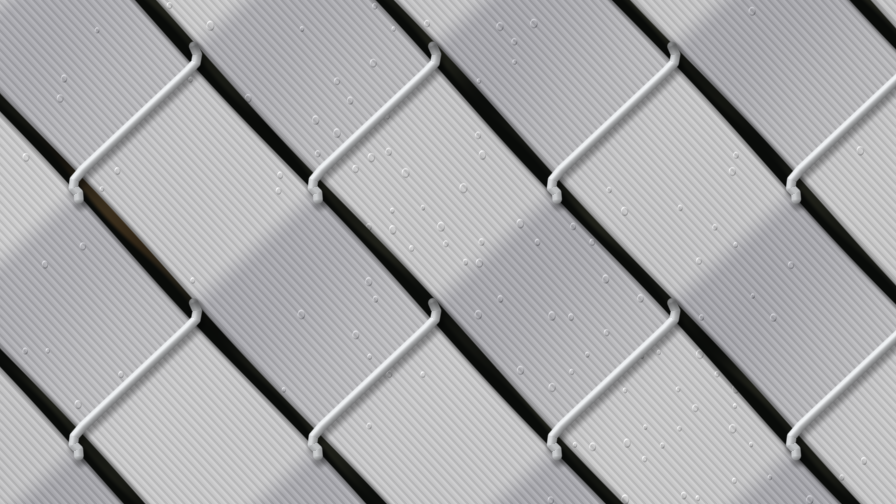
Write a Shadertoy shader that draws this pattern.

```glsl
// Grey ribbed privacy slats held diagonally by bent fence wire over a dark gap.
// A rectangular lattice places one wire per cell; the slats are bands along its
// diagonal, shaded by position between wires, with sparse hashed water beads.
#define CELL vec2(0.4745, 0.509)     // lattice period, in canvas heights
#define ORIGIN vec2(0.1505, 0.370)   // first lower hook, measured from the top left
#define PITCH 0.347                  // slat spacing across the band
#define GAP 0.041                    // half gap, as a share of the pitch
#define RIBS 27.0
#define RIB_DEPTH 0.075
#define WIRE_RADIUS 0.0095
#define BEAD_GRID 0.036
#define LIGHT_GREY vec3(0.785, 0.785, 0.787)
#define SHADE_GREY vec3(0.672, 0.672, 0.690)
#define GAP_BLACK vec3(0.035, 0.042, 0.036)
#define GAP_OLIVE vec3(0.125, 0.130, 0.100)

float hash(vec2 p) {
    p = fract(p * vec2(0.1031, 0.1137));
    p += dot(p, p.yx + 33.33);
    return fract((p.x + p.y) * p.x * 97.0);
}

// Offset from the nearest point of a segment
vec2 segmentOffset(vec2 p, vec2 a, vec2 b) {
    vec2 ab = b - a;
    return p - a - ab * clamp(dot(p - a, ab) / dot(ab, ab), 0.0, 1.0);
}

// Offset from the wire: a straight run with a curled hook at either end
vec2 wireOffset(vec2 p) {
    vec2 path[9] = vec2[9](
        vec2(0.006, 0.025), vec2(0.005, 0.013), vec2(-0.005, 0.003),
        vec2(-0.003, -0.013), vec2(0.014, -0.033), vec2(0.222, -0.228),
        vec2(0.238, -0.245), vec2(0.241, -0.262), vec2(0.234, -0.278));
    vec2 nearest = vec2(9.0);
    for (int i = 0; i < 8; i++) {
        vec2 o = segmentOffset(p, path[i], path[i + 1]);
        if (dot(o, o) < dot(nearest, nearest)) nearest = o;
    }
    return nearest;
}

// Relief of scattered beads: lit on one rim, dark on the other
float beads(vec2 p, float density) {
    vec2 id = floor(p / BEAD_GRID);
    float present = step(hash(id + 7.0), density);
    vec2 centre = 0.3 + 0.4 * vec2(hash(id + 19.0), hash(id + 41.0));
    vec2 o = (p / BEAD_GRID - id - centre) * BEAD_GRID;
    float radius = mix(0.003, 0.007, hash(id + 63.0));
    float dist = length(o * vec2(1.0, 0.8));
    float rim = 1.0 - smoothstep(0.0, 0.0025, abs(dist - radius));
    return present * rim * dot(o / radius, vec2(-0.6, -0.8));
}

// Dark background with olive and brown patches
vec3 gapColour(vec2 p, float across, float along, float line) {
    float patches = 0.5 + 0.3 * sin(along * 4.1 + line * 2.3)
                  + 0.2 * sin(along * 9.7 - line);
    float strip = smoothstep(-0.012, 0.022, across + 0.012 * sin(along * 6.28));
    vec3 col = mix(GAP_BLACK, GAP_OLIVE, strip * patches);
    float brown = exp(-40.0 * dot(p - vec2(0.23, 0.45), p - vec2(0.23, 0.45)));
    return col + vec3(0.12, 0.065, 0.02) * brown * strip;
}

vec3 slatColour(vec2 p, float across, float along, float edge) {
    float slat = floor(across);
    float f = across - slat;
    float t = fract((along - slat) * 0.5);   // 0 at one wire, 1 at the next

    // Broad bend: bright after each wire, darker beyond the fold
    float shade = smoothstep(0.455, 0.535, t - 0.04 * (f - 0.5));
    shade *= 1.0 - 0.55 * smoothstep(0.6, 1.0, t);
    shade += 0.55 * exp(-t * 24.0) * mix(0.4, 1.0, f);
    shade += 0.12 + 0.12 * sin(p.x * 5.0 + slat * 2.1) * sin(p.y * 4.0 + slat);
    vec3 col = mix(LIGHT_GREY, SHADE_GREY, clamp(shade, 0.0, 1.2));
    col *= 1.0 + 0.025 * (hash(vec2(slat + 20.0, 3.0)) - 0.5);

    // Fine ribs: a dark groove beside a soft lit ridge
    float rib = across * RIBS;
    float phase = fract(rib);
    float soft = max(fwidth(rib), 0.12);
    float groove = 1.0 - smoothstep(0.06, 0.06 + soft, abs(phase - 0.5));
    col += RIB_DEPTH * (0.3 * sin(6.2832 * phase) - groove + 0.25);

    // Beads gather on the middle slats; rounded slat edges fall into shade
    float density = 0.16 * exp(-1.3 * abs(slat - 1.0));
    col += 0.13 * beads(p, density);
    return col * mix(0.68, 1.0, smoothstep(0.0, 0.011, edge));
}

void mainImage(out vec4 fragColor, in vec2 fragCoord) {
    float px = 1.0 / iResolution.y;
    vec2 p = vec2(fragCoord.x, iResolution.y - fragCoord.y) * px;
    vec2 uv = (p - ORIGIN) / CELL;
    float across = uv.x - uv.y - 0.012;
    float along = uv.x + uv.y;

    // Slats and the slightly uneven gaps between them
    float line = floor(across + 0.5);
    float g = across - line;
    float halfGap = GAP * (1.0 + 0.24 * sin(along * 2.7 + line * 2.0 + sign(g)));
    float edge = (abs(g) - halfGap) * PITCH;
    vec3 col = mix(gapColour(p, g, along, line), slatColour(p, across, along, edge),
                   smoothstep(-px, px, edge));

    // Wire of this cell, with its cast shadow
    vec2 middle = vec2(0.25, -0.25);
    vec2 local = (uv - floor(uv - middle + 0.5)) * CELL;
    float shadow = length(wireOffset(local - vec2(0.004, 0.009)));
    col *= 1.0 - 0.32 * (1.0 - smoothstep(0.003, 0.021, shadow));
    vec2 offset = wireOffset(local);
    vec2 n = offset / WIRE_RADIUS;
    float lit = 0.70 - 0.24 * dot(n, vec2(0.55, 0.83));
    lit += 0.14 * exp(-6.0 * dot(n + vec2(0.25, 0.3), n + vec2(0.25, 0.3)));
    lit *= 1.0 - 0.45 * smoothstep(0.248, 0.285, -local.y);
    float cover = 1.0 - smoothstep(-px, px, length(offset) - WIRE_RADIUS);
    col = mix(col, lit * vec3(0.99, 1.0, 1.01), cover);

    fragColor = vec4(clamp(col, 0.0, 1.0), 1.0);
}
```
